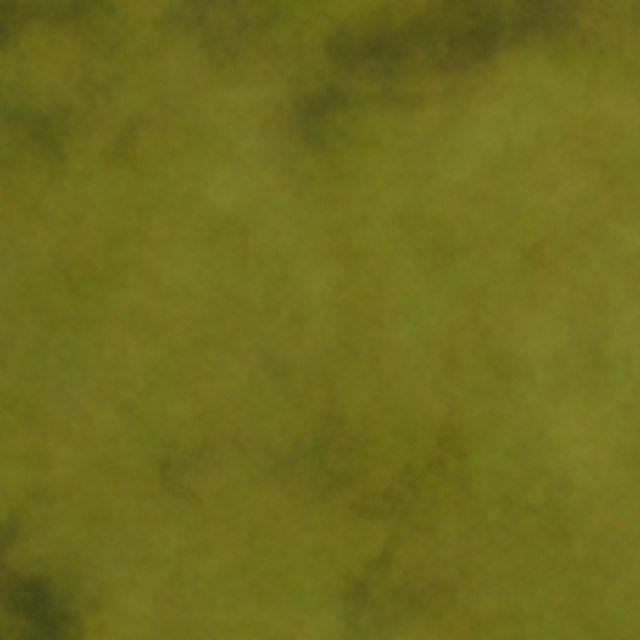
A three.js fragment shader for this texture:

```glsl
// Mottled olive-green wash with soft blotches, torn stain edges and shaded corners.
#define SHADOW vec3(0.255, 0.265, 0.085)
#define OLIVE vec3(0.420, 0.410, 0.100)
#define MOSS vec3(0.515, 0.515, 0.165)
#define BASE_TONE 0.63
#define CLOUD_SCALE 3.2
#define CLOUD_AMOUNT 0.42
#define MOTTLE_AMOUNT 0.34
#define STAIN_AMOUNT 0.10
#define SHADE_AMOUNT 0.72
#define GRAIN_AMOUNT 0.17
#define HUE_AMOUNT 0.045

varying vec2 vUv;

float hash(vec2 p) {
  vec3 q = fract(vec3(p.xyx) * 0.1031);
  q += dot(q, q.yzx + 33.33);
  return fract((q.x + q.y) * q.z);
}

float noise(vec2 p) {
  vec2 cell = floor(p);
  vec2 f = fract(p);
  f = f * f * (3.0 - 2.0 * f);
  float low = mix(hash(cell), hash(cell + vec2(1.0, 0.0)), f.x);
  float high = mix(hash(cell + vec2(0.0, 1.0)), hash(cell + vec2(1.0, 1.0)), f.x);
  return mix(low, high, f.y);
}

float fbm(vec2 p) {
  float sum = 0.0;
  float weight = 0.5;
  for (int i = 0; i < 5; i++) {
    sum += weight * noise(p);
    p = mat2(0.8, 0.6, -0.6, 0.8) * p * 2.03 + 17.3;
    weight *= 0.53;
  }
  return sum;
}

// Soft tilted ellipse: 1 at its centre, fading to 0 outside.
float blob(vec2 p, vec2 centre, vec2 radius, float angle) {
  float c = cos(angle);
  float s = sin(angle);
  vec2 d = mat2(c, -s, s, c) * (p - centre) / radius;
  return 1.0 - smoothstep(0.3, 1.3, length(d));
}

void main() {
  vec2 uv = vUv;
  vec2 warp = vec2(fbm(uv * 7.0 + 3.1), fbm(uv * 7.0 + 41.7)) - 0.5;
  vec2 p = uv + 0.11 * warp;

  // Broad clouds and finer mottling
  float tone = BASE_TONE + CLOUD_AMOUNT * (fbm(p * CLOUD_SCALE + 8.0) - 0.5);
  tone += MOTTLE_AMOUNT * (fbm(uv * 14.0 + warp + 60.0) - 0.5);

  // Stains that end in a ragged edge on one side
  float field = fbm(uv * 5.0 + 23.0);
  float stain = smoothstep(0.50, 0.56, field) * (1.0 - smoothstep(0.56, 0.70, field));
  tone -= STAIN_AMOUNT * stain * smoothstep(0.3, 0.7, noise(uv * 7.0 + 5.0));

  // Shaded upper band and corners
  float shade = 0.46 * blob(p, vec2(0.75, 0.95), vec2(0.34, 0.09), 0.26);
  shade += 0.24 * blob(p, vec2(0.50, 0.80), vec2(0.10, 0.08), 0.3);
  shade += 0.34 * blob(p, vec2(0.39, 0.97), vec2(0.15, 0.08), 0.0);
  shade += 0.42 * blob(p, vec2(0.02, 1.00), vec2(0.17, 0.08), 0.0);
  shade += 0.26 * blob(p, vec2(0.02, 0.80), vec2(0.13, 0.06), -0.2);
  shade += 0.72 * blob(p, vec2(0.00, 0.06), vec2(0.21, 0.14), -0.5);
  shade += 0.16 * blob(p, vec2(0.62, 0.24), vec2(0.22, 0.30), -0.3);
  tone -= SHADE_AMOUNT * shade * (0.5 + fbm(uv * 11.0 + 31.0));

  // Horizontal brush marks across the upper band
  float brush = noise(uv * vec2(5.0, 38.0) + 12.0) - 0.5;
  tone += 0.24 * brush * blob(p, vec2(0.50, 0.88), vec2(0.26, 0.10), 0.0);

  // Paler right side
  tone += 0.14 * blob(p, vec2(0.98, 0.62), vec2(0.34, 0.36), 0.0);

  // Soft fine grain
  float grain = 0.6 * noise(uv * 58.0) + 0.4 * noise(uv * 115.0 + 9.0) - 0.5;
  tone = clamp(tone + GRAIN_AMOUNT * grain, 0.0, 1.0);

  // Tone to colour, drifting slightly between brown and green
  vec3 colour = mix(SHADOW, OLIVE, clamp(2.0 * tone, 0.0, 1.0));
  colour = mix(colour, MOSS, clamp(2.0 * tone - 1.0, 0.0, 1.0));
  float hue = fbm(uv * 9.0 + 90.0) - 0.5 + 0.5 * (noise(uv * 34.0 + 4.0) - 0.5);
  colour += HUE_AMOUNT * hue * vec3(0.8, -0.3, 0.2);
  colour.b += 0.06 * (fbm(uv * 7.0 + 130.0) - 0.5);

  gl_FragColor = vec4(colour, 1.0);
}
```
